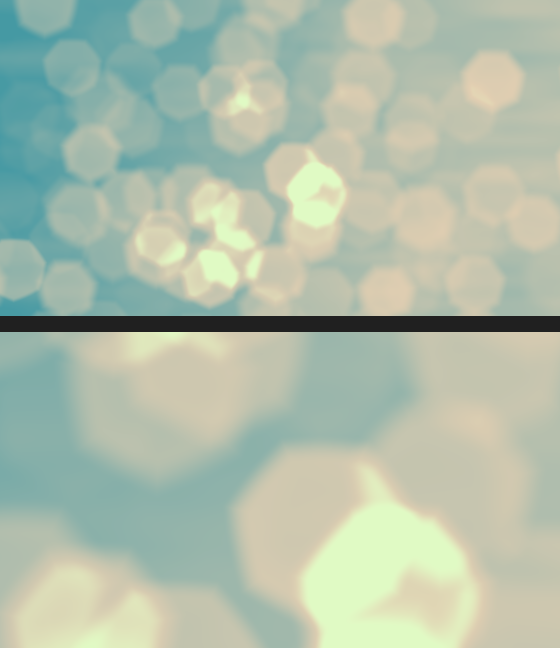
Top: the whole. Bottom: its middle third, enlarged.
Give the GLSL for this background, as a Shadertoy shader.

```glsl
vec3 hash3(vec2 p) {
    vec3 q = fract(p.xyx * vec3(0.1031, 0.1030, 0.0973));
    q += dot(q, q.yzx + 33.33);
    return fract((q.xxy + q.yzz) * q.zyx);
}

float valueNoise(vec2 p) {
    vec2 cell = floor(p), f = fract(p);
    f = f * f * (3.0 - 2.0 * f);
    return mix(mix(hash3(cell).x, hash3(cell + vec2(1, 0)).x, f.x),
               mix(hash3(cell + vec2(0, 1)).x, hash3(cell + vec2(1, 1)).x, f.x), f.y);
}

// Heptagon with softened corners, as left by a seven-bladed aperture
float apertureDistance(vec2 p, float radius) {
    float sector = 6.2831853 / 7.0;
    float angle = atan(p.y, p.x) + 0.25;
    float fold = angle - sector * round(angle / sector);
    return length(p) * mix(1.0, cos(fold), 0.75) - radius;
}

// Light concentrates around a spot left of and below the centre
float cluster(vec2 p) {
    vec2 d = (p - vec2(0.83, 0.36)) / vec2(0.43, 0.36);
    return exp(-dot(d, d));
}

// Sum of jittered bokeh discs; bright discs appear only near the cluster
float bokehLayer(vec2 p, float cellSize, float seed, bool bright) {
    vec2 home = floor(p / cellSize);
    float light = 0.0;
    for (int j = -1; j <= 1; j++)
    for (int i = -1; i <= 1; i++) {
        vec2 cell = home + vec2(i, j);
        vec3 place = hash3(cell + seed);
        vec3 look = hash3(cell + seed + 57.3);
        vec2 centre = (cell + 0.1 + 0.8 * place.xy) * cellSize;
        float across = clamp(centre.x / 1.78, 0.0, 1.0);
        float soft = mix(0.007, 0.02, look.y) + 0.012 * across;
        float d = apertureDistance(p - centre, mix(0.078, 0.094, place.z));
        float disc = 1.0 - smoothstep(-soft, soft, d);
        float rim = 0.88 + 0.12 * smoothstep(-0.05, -0.01, d);
        float strength = bright
            ? step(0.3, look.z) * mix(0.6, 1.6, look.x) * cluster(centre)
            : 0.9 * look.x * look.x * mix(0.75, 1.3, across);
        light += disc * rim * strength;
    }
    return light;
}

void mainImage(out vec4 fragColor, in vec2 fragCoord) {
    vec2 p = fragCoord / iResolution.y;
    float across = fragCoord.x / iResolution.x;

    // Cool-to-warm backdrop with blurred horizontal streaks
    float streaks = 0.65 * valueNoise(p * vec2(2.5, 11.0))
                  + 0.35 * valueNoise(p * vec2(5.0, 27.0) + 19.0);
    float warmth = mix(0.05, 0.64, smoothstep(-0.05, 0.95, across + 0.16 * (0.5 - p.y)));
    warmth += 0.26 * (streaks - 0.5);

    // Faint discs everywhere, bright ones in the cluster, and a soft haze
    float light = bokehLayer(p, 0.18, 11.0, false)
                + bokehLayer(p, 0.16, 83.0, true)
                + 0.12 * cluster(p);
    warmth = mix(clamp(warmth, 0.0, 1.0), 1.0, 1.0 - exp(-1.1 * light));

    // Teal to peach, with overlaps burning out to pale green cream
    vec3 color = mix(vec3(0.27, 0.60, 0.64), vec3(0.95, 0.83, 0.70), warmth);
    color = mix(color, vec3(0.88, 0.98, 0.77), smoothstep(1.1, 2.0, light));
    fragColor = vec4(color, 1.0);
}
```
